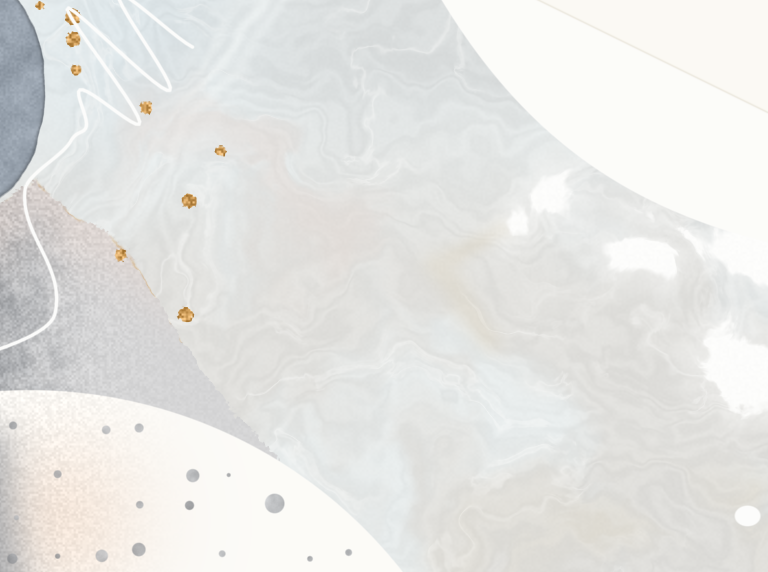
A Shadertoy shader for this background:

```glsl
const vec3 MIST = vec3(0.855, 0.868, 0.868);
const vec3 PALE = vec3(0.905, 0.922, 0.922);
const vec3 WARM = vec3(0.875, 0.868, 0.852);
const vec3 ICE = vec3(0.860, 0.902, 0.920);
const vec3 WHITE = vec3(0.990, 0.990, 0.985);
const vec3 CREAM = vec3(0.982, 0.973, 0.948);
const vec3 SAND = vec3(0.870, 0.845, 0.785);
const vec3 BLUSH = vec3(0.895, 0.845, 0.820);
const vec3 PEACH = vec3(0.955, 0.895, 0.845);
const vec3 STONE = vec3(0.835, 0.835, 0.838);
const vec3 ASH = vec3(0.620, 0.630, 0.645);
const vec3 SLATE = vec3(0.590, 0.630, 0.675);
const vec3 GOLD = vec3(0.820, 0.630, 0.370);
const float GRAIN = 260.0, THREAD_WIDTH = 0.003, DOT_CELL = 0.072;
const int GOLD_COUNT = 9, THREAD_STEPS = 140;

float hash(vec2 p) { return fract(sin(dot(p, vec2(127.1, 311.7))) * 43758.5453); }

float noise(vec2 p) {
    vec2 i = floor(p), f = fract(p);
    f = f * f * (3.0 - 2.0 * f);
    return mix(mix(hash(i), hash(i + vec2(1, 0)), f.x),
               mix(hash(i + vec2(0, 1)), hash(i + 1.0), f.x), f.y);
}

float fbm(vec2 p) {
    float sum = 0.0, amp = 0.5;
    for (int i = 0; i < 5; i++, amp *= 0.5) {
        sum += amp * noise(p);
        p = mat2(1.6, 1.2, -1.2, 1.6) * p + 7.3;
    }
    return sum;
}

float segment(vec2 p, vec2 a, vec2 b) {
    vec2 ab = b - a;
    return length(p - a - ab * clamp(dot(p - a, ab) / dot(ab, ab), 0.0, 1.0));
}

float fill(float d) { return 1.0 - smoothstep(-1.0, 1.0, d * iResolution.y); }
float glow(float d, float width) { return exp(-d * d / (width * width)); }

// Hanging S curve that rises into a zigzag
vec2 threadPoint(float t) {
    float s = min(t * 2.0, 1.0), z = max(t * 2.0 - 1.0, 0.0);
    float tail = max(1.0 - s / 0.15, 0.0);
    float x = 0.071 + 0.028 * cos(6.283 * (s - 0.22))
            + 0.049 * smoothstep(0.75, 1.0, s) - 0.08 * tail * tail;
    float y = 0.399 + 0.357 * s - 0.01 * tail;
    float swing = sin(z * 20.0) * (0.085 * smoothstep(0.0, 0.5, z) + 0.06 * glow(z - 0.55, 0.1));
    return vec2(x, y) + z * vec2(0.16, 0.22) + swing * vec2(0.66, -0.75);
}

vec3 marble(vec2 p) {
    vec2 warp = vec2(fbm(p * 3.0), fbm(p * 3.0 + 11.0)) - 0.5;
    vec2 q = p + 0.5 * warp;
    float body = fbm(q * vec2(2.5, 6.0)), lace = fbm(q * vec2(9.0, 14.0) + 3.0);
    vec3 col = mix(MIST, PALE, smoothstep(0.3, 0.62, body));
    float warmth = smoothstep(0.4, 0.65, fbm(q * 3.5 + 5.0)) * smoothstep(0.95, 0.45, p.y + 0.0);
    col = mix(col, WARM, 0.8 * warmth);
    col = mix(col, MIST, 0.75 * glow(length(p - vec2(0.63, 0.95)), 0.2));
    col = mix(col, ICE, 0.7 * glow(length(p - vec2(0.22, 0.93)), 0.22));
    // Layered flow lines and lace
    col += 0.012 * sin(body * 75.0);
    col = mix(col, WHITE, 0.32 * glow(lace - 0.48, 0.03) * smoothstep(0.35, 0.6, noise(q * 7.0)));
    float river = p.x - 0.19 - 0.745 * (p.y - 0.6) + 0.14 * warp.x;
    float strands = 0.5 + 0.5 * sin(river * 160.0 + 22.0 * body);
    col = mix(col, PALE + 0.03, smoothstep(0.5, 0.65, p.y) * glow(river, 0.05) * (0.3 + 0.5 * strands));
    // Warm stains
    float stain = glow(segment(q, vec2(0.25, 0.70), vec2(0.66, 0.53)), 0.09);
    col = mix(col, BLUSH, 0.4 * stain * smoothstep(0.35, 0.6, lace));
    float streak = glow(segment(q, vec2(0.75, 0.02), vec2(1.3, 0.13)), 0.08);
    col = mix(col, SAND, 0.65 * streak * smoothstep(0.3, 0.6, body));
    vec2 leaf = p + 0.05 * warp;
    float leaves = glow(segment(leaf, vec2(0.77, 0.53), vec2(0.85, 0.41)), 0.026)
                 + glow(segment(leaf, vec2(0.80, 0.55), vec2(0.88, 0.60)), 0.018);
    col = mix(col, SAND, 0.5 * min(leaves, 1.0));
    // Torn white patches
    float torn = min(segment(p, vec2(0.94, 0.65), vec2(1.07, 0.57)) - 0.022,
                     segment(p, vec2(1.07, 0.57), vec2(1.38, 0.55)) - 0.04);
    torn = min(torn, segment(p, vec2(1.24, 0.40), vec2(1.38, 0.31)) - 0.035);
    torn += 0.2 * (fbm(p * vec2(10.0, 15.0) + 4.0 * warp) - 0.48);
    col = mix(col, WHITE, 0.4 * glow(max(torn, 0.0), 0.05));
    return mix(col, WHITE, 1.0 - smoothstep(-0.008, 0.012, torn));
}

void mainImage(out vec4 fragColor, in vec2 fragCoord) {
    vec2 p = fragCoord / iResolution.y;
    float grain = noise(p * GRAIN) - 0.5, rough = fbm(p * 30.0) - 0.5;
    vec3 col = marble(p) + 0.012 * grain;
    col = mix(col, WHITE, fill(length((p - vec2(1.307, 0.098)) * vec2(0.8, 1.0)) - 0.018));
    // Cream sweep with an inner fold
    float curve = 0.5 * exp(-3.3 * (p.x - 0.772));
    float sweep = (0.5 + curve - p.y) / sqrt(1.0 + 10.9 * curve * curve);
    float fold = (1.0 - 0.49 * (p.x - 0.941) - p.y) * 0.9;
    col = mix(col, mix(WHITE, CREAM, 0.2 + 0.6 * fill(fold)), fill(sweep));
    col = mix(col, SAND, 0.45 * glow(fold, 0.0018) * fill(sweep));
    // Stone hill
    float crest = 0.686 - 1.158 * (p.x - 0.061) + 0.06 * glow(p.x - 0.22, 0.08);
    float hill = 0.65 * (p.y - min(crest, 0.64 + 0.75 * p.x)) + 0.02 * rough;
    vec3 hillCol = mix(ASH, STONE, smoothstep(-0.12, 0.2, p.x + 0.2 * rough));
    hillCol = mix(hillCol, BLUSH, 0.6 * glow(hill, 0.07) * smoothstep(0.35, 0.6, p.y));
    hillCol += grain * mix(0.13, 0.03, smoothstep(0.0, 0.35, p.x));
    col = mix(col, hillCol, fill(hill + 0.006 * grain));
    col = mix(col, GOLD, 0.4 * glow(hill, 0.002) * smoothstep(-0.1, 0.2, rough) * step(0.4, p.y));
    // Slate pebble
    float pebble = (length((p - vec2(-0.052, 0.843)) / vec2(0.131, 0.206)) - 1.0) * 0.14 + 0.006 * rough;
    vec3 pebbleCol = SLATE + 0.16 * rough + 0.06 * grain;
    col = mix(col, pebbleCol * (1.0 - 0.25 * glow(pebble, 0.004)), fill(pebble));
    // Pale disc with stains and scattered dots
    float disc = length(p - vec2(0.052, -0.51)) - 0.828;
    vec3 discCol = mix(WHITE, CREAM, 0.4);
    discCol = mix(discCol, PEACH, 0.9 * glow(length(p - vec2(0.10, 0.09)), 0.16));
    discCol = mix(discCol, ASH, 0.75 * glow(segment(p, vec2(-0.03, 0.2), vec2(0.0, -0.03)), 0.06));
    discCol += 0.09 * grain * smoothstep(0.35, 0.05, p.x + 0.0);
    vec2 cell = floor(p / DOT_CELL);
    vec2 centre = (cell + 0.3 + 0.4 * vec2(hash(cell), hash(cell + 9.1))) * DOT_CELL;
    float dots = fill(length(p - centre) - mix(0.003, 0.018, pow(hash(cell + 4.7), 1.5)));
    dots *= step(0.35, hash(cell + 21.0)) * step(disc, -0.025);
    col = mix(col, mix(discCol, ASH + 0.5 * rough, 0.75 * dots), fill(disc));
    // Gold flecks on a swaying path
    for (int i = 0; i < GOLD_COUNT; i++) {
        float n = float(i), f = n / float(GOLD_COUNT - 1);
        vec2 fleck = vec2(0.07 + 0.33 * f + 0.022 * n * cos(1.4 * (n - 4.95)), 0.99 - 0.54 * pow(f, 1.6));
        float radius = mix(0.007, 0.015, hash(vec2(n, 3.0)));
        col = mix(col, GOLD + 0.4 * grain, fill(length(p - fleck) - radius + 0.005 * grain));
    }
    // White thread
    float thread = 1.0;
    for (int i = 0; i < THREAD_STEPS; i++) {
        float t = float(i) / float(THREAD_STEPS);
        thread = min(thread, segment(p, threadPoint(t), threadPoint(t + 1.0 / float(THREAD_STEPS))));
    }
    fragColor = vec4(clamp(mix(col, WHITE, fill(thread - THREAD_WIDTH)), 0.0, 1.0), 1.0);
}
```
